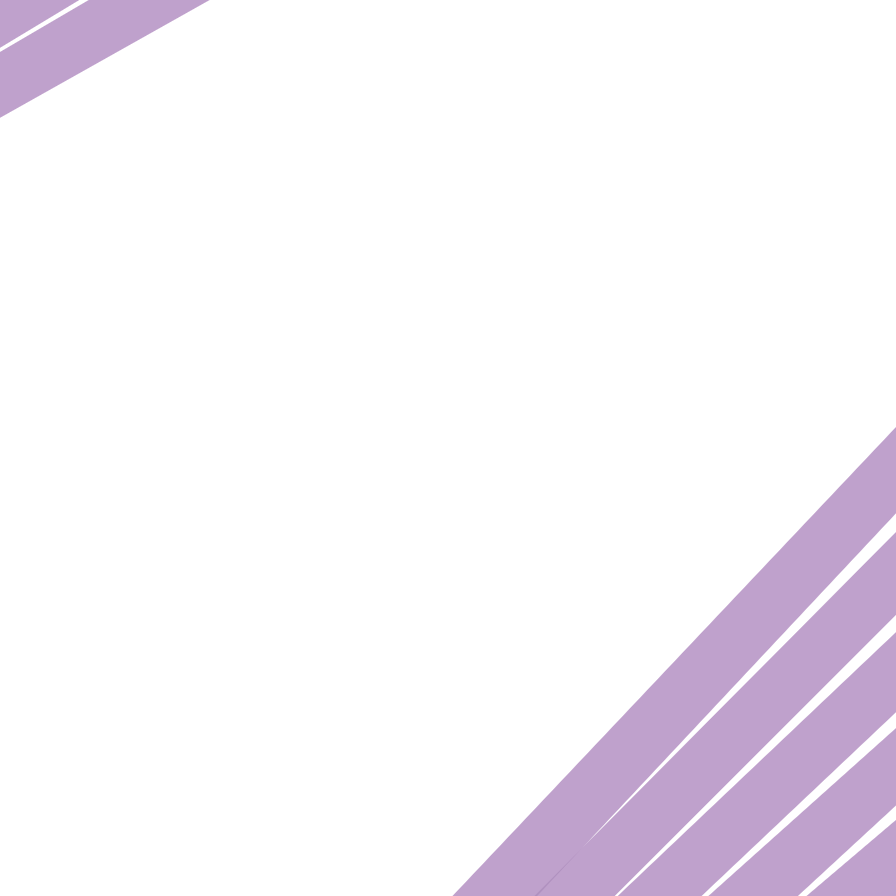
Write a Shadertoy shader that draws this background.

```glsl
const vec3 PAPER = vec3(1.0);
const vec3 LILAC = vec3(0.75, 0.63, 0.80);
const vec3 OVERLAP = vec3(0.69, 0.57, 0.75);

// Lower right fan: outer edge, then gap curves as (constant, linear, quadratic)
const vec2 FAN_START = vec2(0.505, 0.0);
const vec2 FAN_END = vec2(1.0, 0.5234);
const int GAP_COUNT = 4;
const vec3 GAP_FOOT = vec3(0.598, 0.085, 0.0047);
const vec3 GAP_FOOT_WIDTH = vec3(-0.003, 0.0075, -0.0011);
const vec3 GAP_TOP = vec3(0.4271, -0.1156, 0.0023);
const vec3 GAP_TOP_WIDTH = vec3(0.0209, -0.0016, 0.0);

// Upper left corner: outer edge and the two sides of its slit
const vec2 CORNER_START = vec2(0.0, 0.8685);
const vec2 CORNER_END = vec2(0.234, 1.0);
const vec2 SLIT_LOW_START = vec2(0.0, 0.942);
const vec2 SLIT_LOW_END = vec2(0.099, 1.0);
const vec2 SLIT_HIGH_START = vec2(0.0, 0.9466);
const vec2 SLIT_HIGH_END = vec2(0.0885, 1.0);

float curve(vec3 c, float i) {
    return c.x + i * (c.y + i * c.z);
}

// Smoothed coverage of the half plane to the right of the line a to b
float rightOf(vec2 p, vec2 a, vec2 b, float pixel) {
    vec2 along = normalize(b - a);
    float dist = dot(p - a, vec2(along.y, -along.x));
    return clamp(dist / pixel + 0.5, 0.0, 1.0);
}

void mainImage(out vec4 fragColor, in vec2 fragCoord) {
    vec2 p = fragCoord / iResolution.xy;
    float pixel = 1.0 / min(iResolution.x, iResolution.y);

    // Fan of stripes: a gap turns into an overlap where its sides cross
    float fan = rightOf(p, FAN_START, FAN_END, pixel);
    float overlap = 0.0;
    for (int n = 0; n < GAP_COUNT; n++) {
        float i = float(n);
        float foot = curve(GAP_FOOT, i);
        float halfFoot = 0.5 * curve(GAP_FOOT_WIDTH, i);
        float top = curve(GAP_TOP, i);
        float topWidth = curve(GAP_TOP_WIDTH, i);
        float upper = rightOf(p, vec2(foot - halfFoot, 0.0), vec2(1.0, top), pixel);
        float lower = rightOf(p, vec2(foot + halfFoot, 0.0), vec2(1.0, top - topWidth), pixel);
        float gap = upper - lower;
        fan -= max(gap, 0.0);
        overlap += max(-gap, 0.0);
    }

    // Corner stripes with a thin slit
    float corner = 1.0 - rightOf(p, CORNER_START, CORNER_END, pixel);
    float slit = rightOf(p, SLIT_HIGH_START, SLIT_HIGH_END, pixel)
               - rightOf(p, SLIT_LOW_START, SLIT_LOW_END, pixel);
    corner -= max(slit, 0.0);

    vec3 color = mix(PAPER, LILAC, clamp(fan + corner, 0.0, 1.0));
    color = mix(color, OVERLAP, clamp(overlap, 0.0, 1.0));
    fragColor = vec4(color, 1.0);
}
```
